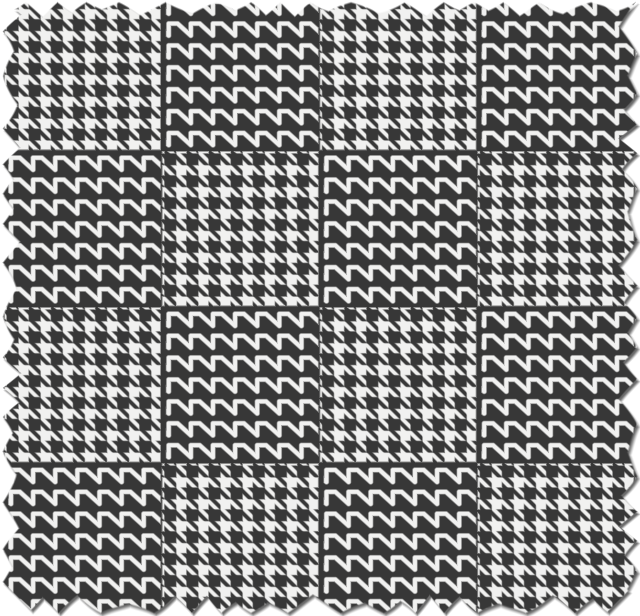
A WebGL 2 fragment shader for this pattern:

```glsl
#version 300 es
precision highp float;
// A pinked cloth swatch: a 4 x 4 checker of houndstooth and zigzag hook weaves.

uniform vec2 u_resolution;
out vec4 outColor;

const vec2 CANVAS = vec2(1.0407, 1.0);         // width and height in canvas heights
const vec2 PATCH_ORIGIN = vec2(0.006, -0.009); // top left of the first patch
const vec2 PATCH_SIZE = vec2(0.2565, 0.2534);
const float PATCHES = 4.0;
const float CELLS = 7.13;                      // weave repeats along one patch
const float CELL_PHASE = 0.13;
const float DARK_DUTY = 0.54;
const vec2 HOOK_PHASE = vec2(0.33);
const float HOOK_HALF_WIDTH = 0.105;           // in cells
const float DARK_MARGIN = 0.21;                // in cells
const float SEAM_HALF_WIDTH = 0.0016;
const float SOFTNESS = 0.0017;
const float TOOTH_PITCH = 0.062;
const float TOOTH_DEPTH = 0.030;
const float EDGE_INSET = 0.005;
const vec2 SHADOW_OFFSET = vec2(0.0035, 0.0045);
const vec3 DARK = vec3(0.215);
const vec3 LIGHT = vec3(0.945, 0.945, 0.94);
const vec3 SHADOW = vec3(0.42);
const vec3 PAPER = vec3(1.0);

float coverage(float d, float soft) {
    return smoothstep(-soft, soft, d);
}

// Repeating stripe that fills the first part of every unit.
float stripe(float x, float duty, float soft) {
    float d = 0.5 * duty - abs(fract(x - 0.5 * duty + 0.5) - 0.5);
    return coverage(d, soft);
}

float segmentDistance(vec2 p, vec2 a, vec2 b) {
    vec2 ab = b - a;
    return length(p - a - ab * clamp(dot(p - a, ab) / dot(ab, ab), 0.0, 1.0));
}

// Dark amount of a twill houndstooth; y points down.
float houndstooth(vec2 cell, float soft) {
    vec2 c = cell - CELL_PHASE;
    float warp = stripe(c.x, DARK_DUTY, soft);
    float weft = stripe(c.y, DARK_DUTY, soft);
    float twill = stripe(2.0 * (c.x - c.y), 0.5, 2.8 * soft);
    return mix(weft, warp, twill);
}

// Dark amount around rows of light hooks: rise, run, slant down.
float hookWeave(vec2 cell, float soft) {
    vec2 f = fract(cell - HOOK_PHASE);
    const vec2 foot = vec2(0.0, 0.55);
    const vec2 corner = vec2(0.0);
    const vec2 shoulder = vec2(0.4, 0.0);
    float d = 1e3;
    for (int j = -1; j <= 1; j++) {
        for (int i = -1; i <= 1; i++) {
            vec2 p = f - vec2(i, j);
            d = min(d, segmentDistance(p, foot, corner));
            d = min(d, segmentDistance(p, corner, shoulder));
            d = min(d, segmentDistance(p, shoulder, foot + vec2(1.0, 0.0)));
        }
    }
    float margin = coverage(DARK_MARGIN - min(cell.x, cell.y), soft);
    return max(coverage(d - HOOK_HALF_WIDTH, soft), margin);
}

// Depth of the uneven pinked cut along one side.
float pinkedCut(float t, float seed) {
    float phase = t / TOOTH_PITCH + 0.28 * sin(t * 19.0 + seed) + seed;
    float tooth = abs(2.0 * fract(phase) - 1.0);
    float vary = 0.75 + 0.25 * sin(t * 31.0 + seed * 3.0);
    return EDGE_INSET + TOOTH_DEPTH * tooth * vary;
}

// Approximate signed distance, positive inside the cloth.
float clothDistance(vec2 q) {
    vec2 far = CANVAS - q;
    float sides = min(q.x - pinkedCut(q.y, 0.4), far.x - pinkedCut(q.y, 2.3));
    float ends = min(q.y - 0.8 * pinkedCut(q.x, 4.1), far.y - pinkedCut(q.x, 5.7));
    float corners = min(q.x, far.x) + far.y - 0.06;
    return 0.7 * min(min(sides, ends), corners);
}

void main() {
    vec2 q = gl_FragCoord.xy / u_resolution * CANVAS;
    q.y = CANVAS.y - q.y;
    float soft = max(SOFTNESS, 0.7 / u_resolution.y);

    // Checker of the two weaves
    vec2 grid = (q - PATCH_ORIGIN) / PATCH_SIZE;
    vec2 index = clamp(floor(grid), 0.0, PATCHES - 1.0);
    vec2 cell = (grid - index) * CELLS;
    float cellSoft = soft * CELLS / PATCH_SIZE.y;
    bool isHook = mod(index.x + index.y, 2.0) > 0.5;
    float ink = isHook ? hookWeave(cell, cellSoft) : houndstooth(cell, cellSoft);

    // Thin seams between patches
    vec2 toSeam = abs(grid - round(grid)) * PATCH_SIZE;
    float seam = coverage(SEAM_HALF_WIDTH - min(toSeam.x, toSeam.y), soft);
    vec3 cloth = mix(LIGHT, DARK, max(ink, 0.85 * seam));

    // Cut edge and drop shadow
    float shade = coverage(clothDistance(q - SHADOW_OFFSET), 2.0 * soft);
    vec3 color = mix(PAPER, SHADOW, shade);
    color = mix(color, cloth, coverage(clothDistance(q), soft));
    outColor = vec4(color, 1.0);
}
```
